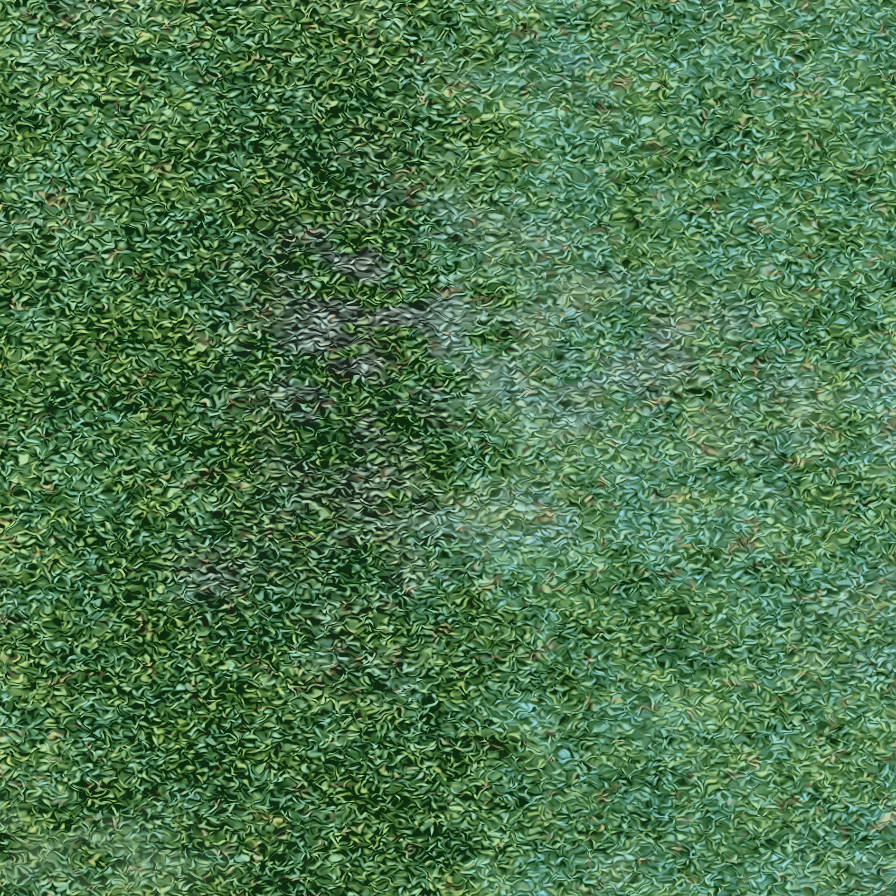
Write a three.js fragment shader that draws this texture.

```glsl
// Mown turf of short tangled blades, with a shaded side and worn grey patches.
#define GRID vec2(82.0, 112.0)
#define BLADE_SIZE vec2(0.0082, 0.0029)
#define LAYERS 4
#define SWING 2.3
#define CONTRAST 1.36
#define DARK vec3(0.05, 0.17, 0.06)
#define DEEP vec3(0.20, 0.39, 0.18)
#define MID vec3(0.35, 0.54, 0.35)
#define LIGHT vec3(0.53, 0.72, 0.52)
#define PALE vec3(0.68, 0.86, 0.67)
#define SOIL vec3(1.12, 0.94, 0.66)

varying vec2 vUv;

float hash(vec2 p) {
  return fract(sin(dot(p, vec2(127.1, 311.7))) * 43758.5453);
}

float noise(vec2 p) {
  vec2 i = floor(p);
  vec2 f = fract(p);
  f = f * f * (3.0 - 2.0 * f);
  float low = mix(hash(i), hash(i + vec2(1.0, 0.0)), f.x);
  float high = mix(hash(i + vec2(0.0, 1.0)), hash(i + 1.0), f.x);
  return mix(low, high, f.y);
}

float fbm(vec2 p) {
  float sum = 0.0;
  float gain = 0.53;
  for (int i = 0; i < 4; i++) {
    sum += gain * noise(p);
    p = p * 2.03 + 17.0;
    gain *= 0.5;
  }
  return sum;
}

// Soft ellipse, 1 at its centre.
float patchMask(vec2 p, vec2 centre, vec2 radius) {
  vec2 d = (p - centre) / radius;
  return exp(-dot(d, d));
}

float bladeMask(vec2 d, vec2 size) {
  return 1.0 - smoothstep(0.1, 1.0, length(d / size));
}

// Overlapping curved blades: x is the tone, y the warmth of the hue.
vec2 turf(vec2 p, float worn) {
  vec2 result = vec2(0.6 * noise(p * vec2(110.0, 170.0)), 0.5);
  float swing = SWING * mix(1.0, 0.4, worn);
  for (int layer = 0; layer < LAYERS; layer++) {
    vec2 q = p * GRID + vec2(17.37, 9.71) * float(layer);
    for (int y = -1; y <= 1; y++) {
      for (int x = -1; x <= 1; x++) {
        vec2 cell = floor(q) + vec2(float(x), float(y));
        vec2 seed = cell + float(layer) * 31.0;
        vec2 root = cell + vec2(hash(seed), hash(seed + 5.3));
        float angle = (hash(seed + 11.9) - 0.5) * swing;
        float c = cos(angle);
        float s = sin(angle);
        vec2 d = (q - root) / GRID;
        d = vec2(c * d.x + s * d.y, c * d.y - s * d.x);
        d.y += (hash(seed + 23.1) - 0.5) * 110.0 * d.x * d.x;
        vec2 size = BLADE_SIZE * mix(0.65, 1.1, hash(seed + 61.7));
        result.x *= 1.0 - 0.55 * bladeMask(d + vec2(0.0, 0.0022), size);
        vec2 leaf = vec2(mix(0.32, 1.12, hash(seed + 37.7)), hash(seed + 51.3));
        result = mix(result, leaf, bladeMask(d, size));
      }
    }
  }
  return result;
}

vec3 turfColor(float t) {
  vec3 color = mix(DARK, DEEP, smoothstep(0.0, 0.26, t));
  color = mix(color, MID, smoothstep(0.22, 0.54, t));
  color = mix(color, LIGHT, smoothstep(0.48, 0.82, t));
  return mix(color, PALE, smoothstep(0.82, 1.2, t));
}

void main() {
  vec2 p = vUv;
  float broad = fbm(p * vec2(5.0, 7.0) + 3.0);
  float ragged = fbm(p * vec2(20.0, 34.0) + 40.0);
  float clump = noise(p * vec2(48.0, 80.0) + 70.0);

  // Large areas: brighter cool side, dark band, worn ground.
  float cool = smoothstep(0.42, 0.63, p.x + (broad - 0.5) * 0.2 + (ragged - 0.5) * 0.12);
  float band = patchMask(p, vec2(0.37, 0.40), vec2(0.18, 0.70)) * (1.0 - cool);
  float bare = 1.15 * patchMask(p, vec2(0.39, 0.60), vec2(0.11, 0.19));
  bare += 0.7 * patchMask(p, vec2(0.24, 0.36), vec2(0.05, 0.04));
  bare += 0.45 * patchMask(p, vec2(0.73, 0.61), vec2(0.16, 0.08));
  bare += 0.35 * smoothstep(0.50, 0.72, broad);
  float worn = clamp(bare * smoothstep(0.30, 0.60, ragged), 0.0, 1.0);

  // Blades bent out of line, so that they tangle into clumps.
  vec2 bend = vec2(noise(p * vec2(95.0, 120.0)), noise(p * vec2(100.0, 130.0) + 33.0));
  vec2 grass = turf(p + (bend - 0.5) * vec2(0.009, 0.006), worn);

  // Tone, flatter on the cool side and deeper in the dark band.
  float spread = CONTRAST * mix(1.0, 0.80, cool);
  float tone = 0.52 + (grass.x - 0.52) * spread;
  tone += (broad - 0.5) * 0.26 + (ragged - 0.5) * 0.34 + (clump - 0.5) * 0.18;
  tone += 0.02 + 0.06 * cool - 0.11 * band - 0.05 * worn;
  vec3 color = turfColor(tone);

  // Hue of single blades, then of clumps and areas.
  float warmth = clamp(grass.y + (noise(p * vec2(30.0, 45.0) + 90.0) - 0.5) * 0.7, 0.0, 1.0);
  color *= mix(vec3(0.91, 1.0, 1.22), vec3(1.10, 1.0, 0.78), warmth);
  color *= mix(vec3(1.02, 1.0, 0.98), vec3(0.97, 1.0, 1.08), cool);
  float gray = dot(color, vec3(0.3, 0.55, 0.15));
  color = mix(color, gray * vec3(0.99, 1.09, 1.10), worn * 0.75);

  // Scattered dry specks and a faded corner.
  float dry = smoothstep(0.74, 0.94, noise(p * vec2(70.0, 105.0) + 9.0));
  color = mix(color, gray * SOIL, dry * (0.4 + 0.2 * worn));
  float faded = patchMask(p, vec2(0.08, 0.05), vec2(0.16, 0.05));
  color = mix(color, vec3(0.57, 0.68, 0.55), 0.45 * faded * smoothstep(0.25, 0.6, ragged));
  gl_FragColor = vec4(clamp(color, 0.0, 1.0), 1.0);
}
```
